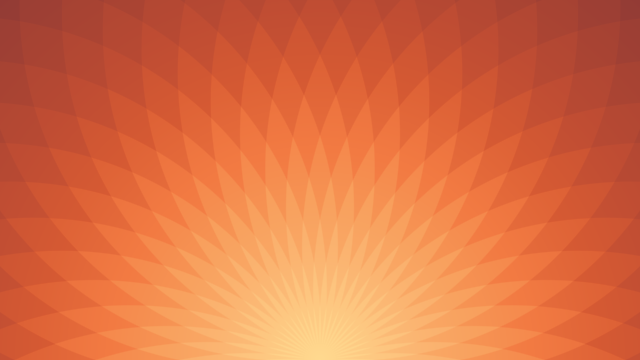
Write a Shadertoy shader that draws this background.

```glsl
const float TAU = 6.2831853;
const float PETALS = 52.0;        // petals in a full turn
const float ARC_DIAMETER = 2.0;   // diameter of the circles that outline them
const float RING_PHASE = 0.375;   // shifts the rings of petal tips
const int STOPS = 8;

// Radial colour ramp, from the warm core to the dusky corners
vec3 glowColor(float radius) {
    float stops[STOPS] = float[](0.0, 0.25, 0.44, 0.61, 0.80, 0.97, 1.18, 1.36);
    vec3 colors[STOPS] = vec3[](
        vec3(1.00, 0.85, 0.56), vec3(0.985, 0.72, 0.455),
        vec3(0.97, 0.61, 0.35), vec3(0.95, 0.48, 0.26),
        vec3(0.85, 0.36, 0.20), vec3(0.75, 0.30, 0.20),
        vec3(0.65, 0.26, 0.20), vec3(0.57, 0.23, 0.21));
    vec3 color = colors[0];
    for (int i = 1; i < STOPS; i++) {
        float blend = clamp((radius - stops[i - 1]) / (stops[i] - stops[i - 1]), 0.0, 1.0);
        color = mix(color, colors[i], blend);
    }
    return color;
}

// Staircase whose risers are softened over the given width
float softFloor(float x, float width) {
    float w = clamp(width, 0.001, 1.0);
    float y = x + 0.5 * w;
    return floor(y) + clamp((fract(y) - w) / w, -1.0, 0.0) + 0.0;
}

// Twist of a circular arc through the centre, counted in petals
float arcTwist(float radius, float petalAngle) {
    return asin(min(radius / ARC_DIAMETER, 1.0)) / petalAngle + RING_PHASE;
}

// Radius at which an arc reaches the given twist
float twistRadius(float twist, float petalAngle) {
    return max(ARC_DIAMETER * sin((twist - RING_PHASE) * petalAngle), 0.0);
}

// Radius of the petal cell under p, found from two opposed arc families
float petalRadius(vec2 p, float pixel) {
    float petalAngle = TAU / PETALS;
    float radius = length(p);
    float turn = atan(p.x, p.y) / petalAngle;
    float twist = arcTwist(radius, petalAngle);
    float edge = 1.4 * pixel / (petalAngle * max(radius, pixel));
    float layer = softFloor(twist + turn, edge) + softFloor(twist - turn, edge);
    // softFloor lags a plain floor by nothing on treads, so recentre by half a cell each
    return twistRadius(0.5 * (layer + 1.0), petalAngle);
}

void mainImage(out vec4 fragColor, in vec2 fragCoord) {
    // Origin at the middle of the lower edge, canvas height is one
    vec2 p = (fragCoord - vec2(0.5 * iResolution.x, 0.0)) / iResolution.y;
    float radius = length(p);

    // Flat petal shades eased by the smooth glow beneath
    float shadeRadius = mix(radius, petalRadius(p, 1.0 / iResolution.y), 0.7);
    vec3 color = glowColor(shadeRadius);

    // Soft light over the core
    color = mix(color, vec3(1.0, 0.85, 0.56), 0.35 * exp(-40.0 * radius * radius));
    fragColor = vec4(color, 1.0);
}
```
